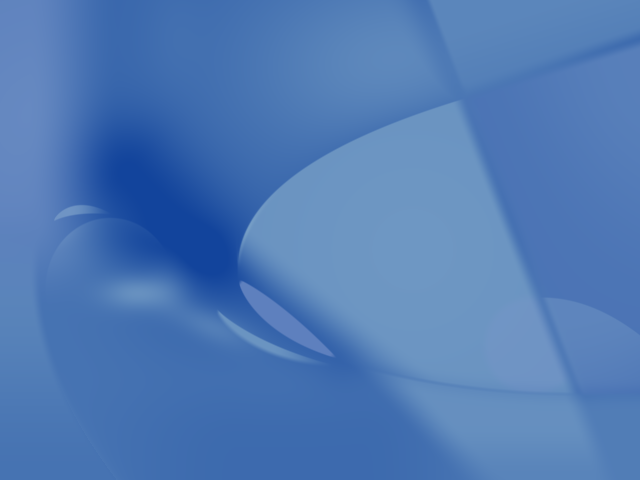
Reproduce this background procedurally as a WebGL 2 fragment shader.

```glsl
#version 300 es
precision highp float;

#define DEEP vec3(0.07, 0.265, 0.61)
#define PALE vec3(0.435, 0.595, 0.765)
#define VIOLET vec3(0.014, -0.014, 0.012)
#define CRISP 0.0022
#define LENS_TIP vec2(0.495, 0.440)
#define CROSSING vec2(0.955, 0.809)
#define CORE_DEPTH 0.44
#define BAND_DEPTH 0.17

uniform vec2 u_resolution;
out vec4 fragColor;

float edge(float d, float soft) { return smoothstep(-soft, soft, d); }

float glow(vec2 p, vec2 center, vec2 radius) {
    vec2 q = (p - center) / radius;
    return exp(-dot(q, q));
}

float segmentDistance(vec2 p, vec2 a, vec2 b) {
    vec2 ab = b - a;
    return length(p - a - ab * clamp(dot(p - a, ab) / dot(ab, ab), 0.0, 1.0));
}

// Thin pointed leaf between two bulges of the chord a-b
float leaf(vec2 p, vec2 a, vec2 b, float low, float high, float lowSoft) {
    vec2 axis = normalize(b - a);
    float u = clamp(dot(p - a, axis) / distance(a, b), 0.0, 1.0);
    float v = dot(p - a, vec2(-axis.y, axis.x));
    float bulge = 3.3 * pow(u, 0.75) * (1.0 - u);
    return edge(high * bulge - v, CRISP) * edge(v - low * bulge, lowSoft)
         * smoothstep(0.0, 0.04, u) * smoothstep(1.0, 0.93, u);
}

// Positive below the arch that opens from the lens tip and straightens out
float archDistance(vec2 p) {
    float run = max(p.x - LENS_TIP.x, 0.0005);
    float bent = min(run, 0.451);
    float slope = 0.308 / sqrt(bent) - 0.146;
    float height = LENS_TIP.y + 0.616 * sqrt(bent) - 0.146 * bent + slope * (run - bent);
    return min((height - p.y) / length(vec2(1.0, slope)), p.x - LENS_TIP.x);
}

void main() {
    vec2 p = gl_FragCoord.xy / u_resolution * vec2(4.0 / 3.0, 1.0);
    float arch = archDistance(p);
    float beam = (p.x - CROSSING.x - 0.39 * (CROSSING.y - p.y)) / 1.073;
    float rightX = p.x - 1.198;
    float chordFloor = p.y - 0.179 - 0.28 * rightX * rightX * step(rightX, 0.0);
    float aboveFloor = edge(chordFloor, 0.006);
    float violet = 0.0;

    // Broad upper light and the lower field
    float leftLight = 1.0 - smoothstep(0.06, 0.25, p.x);
    float upper = 0.42 + 0.45 * leftLight * (0.82 + 0.18 * glow(p, vec2(0.1, 0.74), vec2(0.2)));
    upper += 0.42 * glow(p, vec2(0.84, 0.86), vec2(0.34, 0.22));
    upper += 0.05 * glow(p, vec2(0.36, 0.93), vec2(0.06, 0.12));
    upper += 0.14 * smoothstep(0.9, 1.2, p.x);
    float lower = 0.46 + 0.10 * smoothstep(0.5, 0.1, p.x) + 0.22 * smoothstep(0.75, 1.2, p.x);
    lower += 0.06 * glow(p, vec2(0.58, 0.21), vec2(0.3, 0.08));
    float tone = mix(upper, lower, smoothstep(0.56, 0.34, p.y));
    violet += leftLight * smoothstep(0.3, 0.6, p.y);

    // Outer shell curve
    float shell = 0.073 + 0.88 * (p.y - 0.44) * (p.y - 0.44) - p.x;
    float outside = edge(shell, 0.012) * smoothstep(0.60, 0.46, p.y);
    tone = mix(tone, mix(0.56, 0.77, smoothstep(0.0, 0.4, p.y)), outside);
    tone += 0.05 * exp(-abs(shell) / 0.018) * step(shell, 0.0) * smoothstep(0.25, 0.05, p.y);

    // Dark core and its tail under the lens
    float core = segmentDistance(p, vec2(0.27, 0.64), vec2(0.41, 0.485)) / 0.115;
    float tail = segmentDistance(p, vec2(0.43, 0.46), vec2(0.71, 0.27)) / 0.065;
    tone -= CORE_DEPTH * exp(-core * core);
    tone -= 0.15 * exp(-tail * tail);
    tone -= 0.10 * glow(p, vec2(0.28, 0.49), vec2(0.09, 0.05));

    // Pod with its two inner glows
    float pod = (1.0 - length((p - vec2(0.23, 0.40)) / vec2(0.135, 0.146))) * 0.14;
    float podRim = 0.12 * exp(-max(pod, 0.0) / 0.025) * smoothstep(0.47, 0.52, p.y);
    tone += edge(pod, CRISP) * (podRim + 0.12 * glow(p, vec2(0.15, 0.49), vec2(0.10, 0.07)));
    tone += 0.44 * glow(p, vec2(0.285, 0.39), vec2(0.070, 0.034));
    tone += 0.24 * glow(p, vec2(0.355, 0.405), vec2(0.050, 0.055));
    tone += 0.28 * glow(p + vec2(0.0, 0.35 * (p.x - 0.44)), vec2(0.44, 0.322), vec2(0.080, 0.034));

    // Crossing shadow bands
    float archShade = exp(-max(-arch, 0.0) / 0.06) * smoothstep(0.5, 0.85, p.x);
    float beamShade = exp(-pow(beam / 0.04, 2.0)) * mix(0.35, 1.0, smoothstep(0.6, 0.8, p.y));
    archShade *= smoothstep(0.45, 0.6, p.y) * edge(-arch + 0.04, 0.04);
    tone -= BAND_DEPTH * max(archShade, beamShade * edge(chordFloor, 0.05));

    // Panes to the right of the beam
    float topPane = edge(beam - 0.012, 0.007) * edge(-arch - 0.022, 0.014);
    tone = mix(tone, 0.79 - 0.08 * smoothstep(0.15, 0.0, -arch), topPane);
    float sidePane = edge(beam - 0.008, 0.024) * edge(arch, 0.012) * aboveFloor;
    float sideTone = 0.60 + 0.13 * smoothstep(0.02, 0.35, beam) * smoothstep(0.3, 0.8, p.y);
    tone = mix(tone, sideTone, sidePane);
    violet += 0.5 * sidePane;

    // Large pale lens with a bright rim near its tip
    float diagonal = dot(p - LENS_TIP, vec2(0.621, 0.783));
    float lens = edge(arch, CRISP) * smoothstep(-0.025, 0.085, diagonal)
               * edge(-beam - 0.006, 0.016) * aboveFloor;
    tone = mix(tone, 0.93 + 0.06 * glow(p, vec2(0.86, 0.48), vec2(0.3)), lens);
    tone += 0.14 * exp(-pow((arch - 0.003) / 0.004, 2.0))
          * smoothstep(0.44, 0.47, p.y) * smoothstep(0.62, 0.50, p.y);

    // Pale wedge below the lens
    float wedge = edge(dot(p - vec2(0.838, 0.175), vec2(0.728, 0.685)), 0.04)
                * edge(-beam - 0.005, 0.024) * (1.0 - aboveFloor);
    tone = mix(tone, 0.76 + 0.14 * smoothstep(0.0, 0.12, p.y), wedge);
    tone -= 0.07 * exp(-pow(chordFloor / 0.018, 2.0)) * smoothstep(0.7, 0.85, p.x);

    // Split dome over the beam
    float dome = (1.0 - length((p - vec2(1.11, 0.28)) / 0.1)) * 0.1;
    float domeLeft = edge(dome, 0.012) * edge(-beam - 0.005, 0.010) * aboveFloor;
    float cap = 0.38 - 1.9 * pow(p.x - 1.13, 2.0) - p.y;
    float domeRight = edge(cap, CRISP) * edge(beam - 0.010, 0.009) * aboveFloor;
    tone += 0.03 * domeLeft + 0.20 * domeRight * smoothstep(0.16, 0.36, p.y + 0.4 * cap);
    violet += 0.6 * domeLeft;

    // Bright leaves around the core
    float petal = leaf(p, vec2(0.498, 0.417), vec2(0.703, 0.253), -0.033, 0.011, CRISP);
    float crescent = leaf(p, vec2(0.451, 0.358), vec2(0.700, 0.238), -0.036, -0.017, 0.006);
    float sliver = leaf(p, vec2(0.111, 0.538), vec2(0.235, 0.553), 0.009, 0.028, CRISP);
    tone = mix(tone, 0.77, petal);
    tone = mix(tone, 0.95, crescent * smoothstep(0.71, 0.56, p.x));
    tone = mix(tone, 0.98, sliver * smoothstep(0.24, 0.14, p.x));
    violet += 1.3 * petal;

    fragColor = vec4(mix(DEEP, PALE, clamp(tone, 0.0, 1.1)) + VIOLET * violet, 1.0);
}
```
